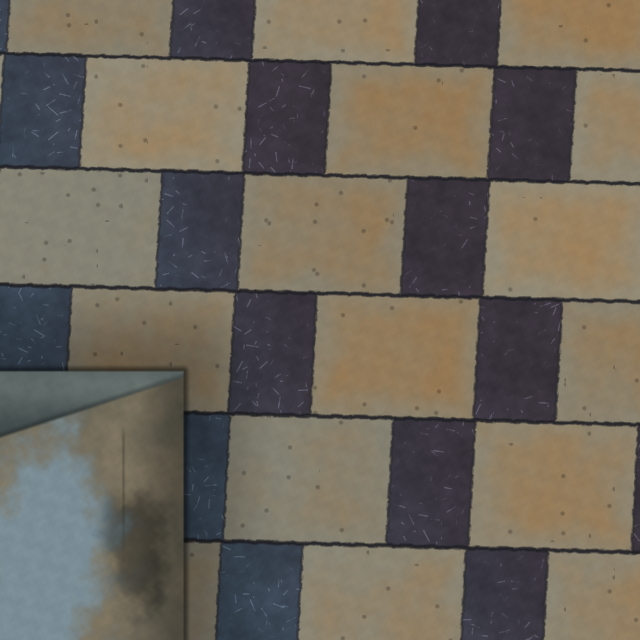
A WebGL 1 fragment shader for this texture:

```glsl
precision highp float;
uniform vec2 u_resolution;

float hash(vec2 p) {
  return fract(sin(dot(p, vec2(12.99, 78.23))) * 4375.85);
}

// Layered, rotated sines, about -1 to 1
float mottle(vec2 p) {
  float sum = 0.0, amp = 0.5;
  for (int i = 0; i < 5; i++) {
    p = mat2(0.8, 0.6, -0.6, 0.8) * p * 1.9 + 1.7;
    sum += amp * sin(p.x + 1.4 * sin(p.y));
    amp *= 0.62;
  }
  return sum;
}

// Cellular noise: x is distance to the nearest point, y to the nearest short stroke
vec2 cells(vec2 p) {
  vec2 base = floor(p), nearest = vec2(2.0);
  for (int j = -1; j <= 1; j++) {
    for (int i = -1; i <= 1; i++) {
      vec2 cell = base + vec2(float(i), float(j));
      float h = hash(cell);
      vec2 d = p - cell - vec2(h, hash(cell + 31.7));
      float angle = 6.283 * hash(cell + 11.3);
      vec2 dir = vec2(cos(angle), sin(angle));
      float reach = 0.45 * h;
      float stroke = length(d - dir * clamp(dot(d, dir), -reach, reach));
      nearest = min(nearest, vec2(length(d), stroke));
    }
  }
  return nearest;
}

// Worn stone block standing on the floor
vec3 stoneBlock(vec2 q, float grain) {
  vec3 face = mix(vec3(0.38, 0.37, 0.32), vec3(0.50, 0.46, 0.38), 0.55 + 0.4 * grain);
  float bleach = length((q - vec2(0.06, 0.88)) / vec2(0.13, 0.21)) + 0.3 * grain;
  face = mix(face, vec3(0.48, 0.56, 0.60), 0.95 * smoothstep(1.15, 0.55, bleach));
  float stain = length((q - vec2(0.21, 0.85)) / vec2(0.06, 0.12)) + 0.35 * grain;
  face *= 1.0 - 0.32 * smoothstep(1.1, 0.3, stain);
  face *= 1.0 - 0.3 * smoothstep(0.19, 0.287, q.x);
  float groove = smoothstep(0.004, 0.0, abs(q.x - 0.193)) * smoothstep(0.66, 0.69, q.y);
  face *= 1.0 - 0.2 * groove * smoothstep(0.9, 0.75, q.y);

  // Slanted recess under the top rim
  float slant = 0.684 - 0.326 * q.x - q.y;
  vec3 recess = mix(vec3(0.25, 0.29, 0.29), vec3(0.38, 0.42, 0.41),
                    smoothstep(0.07, 0.0, abs(q.y - 0.605)) + 0.15 * grain);
  recess *= 1.0 - 0.3 * smoothstep(0.012, 0.0, slant);
  return mix(face, recess, smoothstep(-0.003, 0.004, slant));
}

void main() {
  vec2 q = gl_FragCoord.xy / u_resolution;
  q.y = 1.0 - q.y;
  float soft = max(0.0022, 1.0 / u_resolution.y);
  float grain = mottle(q * 14.0);
  float fine = mottle(q * 75.0);

  // Tilted courses that grow slightly taller downwards
  vec2 w = q + 0.0009 * vec2(sin(q.y * 190.0 + 3.0 * fine), sin(q.x * 170.0 + 2.0 * fine));
  float v = w.y - 0.027 * w.x - 0.0835;
  float course = (sqrt(0.02993 + 0.0152 * v) - 0.173) / 0.0076;
  float row = floor(course);
  float column = (w.x + 0.0111 * course - 0.39) / 0.383 + 0.326 * mod(row, 2.0);
  vec2 id = vec2(floor(column), row);
  float tint = hash(id + 5.0);

  // Signed distance to the upright joints, positive in dark tiles
  float side = (1.0 / 6.0 - abs(fract(column + 1.0 / 3.0) - 0.5)) * 0.383;
  float bed = (0.5 - abs(fract(course) - 0.5)) * 0.185;
  float edge = min(abs(side), bed);

  // Light tiles: ochre hearts, greyer rims, a few pits
  float heart = smoothstep(0.0, 0.055, edge + 0.008 * grain);
  float warmth = clamp(0.05 + 0.75 * q.x + 0.6 * (tint - 0.4) + 0.2 * grain, 0.0, 1.0);
  vec3 light = mix(vec3(0.55, 0.54, 0.48), vec3(0.61, 0.49, 0.34), warmth * (0.35 + 0.65 * heart));
  light *= 0.97 + 0.1 * (hash(id + 2.0) - 0.5) + 0.025 * fine;
  vec2 pitCell = floor(q * 26.0);
  float pits = smoothstep(0.13, 0.04, cells(q * 26.0).x) * step(0.72, hash(pitCell));
  light *= 1.0 - 0.22 * pits;

  // Dark tiles: blue on the left, purple on the right, finely scratched
  float purple = smoothstep(-0.2, 0.55, q.x - 0.35 * q.y + 0.25 * (tint - 0.5));
  vec3 dark = mix(vec3(0.23, 0.29, 0.35), vec3(0.225, 0.20, 0.235), purple);
  dark *= 1.0 + 0.08 * grain + 0.06 * fine;
  float scratch = smoothstep(0.09, 0.02, cells(q * 48.0).y) * smoothstep(-0.3, 0.7, grain + 0.5 * fine);
  dark += vec3(0.11, 0.12, 0.13) * scratch;

  // Tiles and joints
  vec3 color = mix(light, dark, smoothstep(-soft, soft, side));
  float upright = 0.6 * smoothstep(0.0016 + soft, 0.0, abs(side));
  float level = 0.9 * smoothstep(0.0026 + soft, 0.0007, bed);
  color = mix(color, vec3(0.12, 0.12, 0.14), max(upright, level));

  // Block with its shadow on the floor
  vec2 outside = vec2(q.x - 0.287, 0.58 - q.y);
  float gap = length(max(outside, 0.0));
  color *= mix(0.72, 1.0, smoothstep(0.0, 0.16, gap));
  color *= 1.0 - 0.5 * smoothstep(0.012, 0.0, gap);
  float inside = smoothstep(soft, -soft, max(outside.x, outside.y));
  color = mix(color, stoneBlock(q, grain) * (1.0 + 0.03 * fine), inside);
  gl_FragColor = vec4(color, 1.0);
}
```
